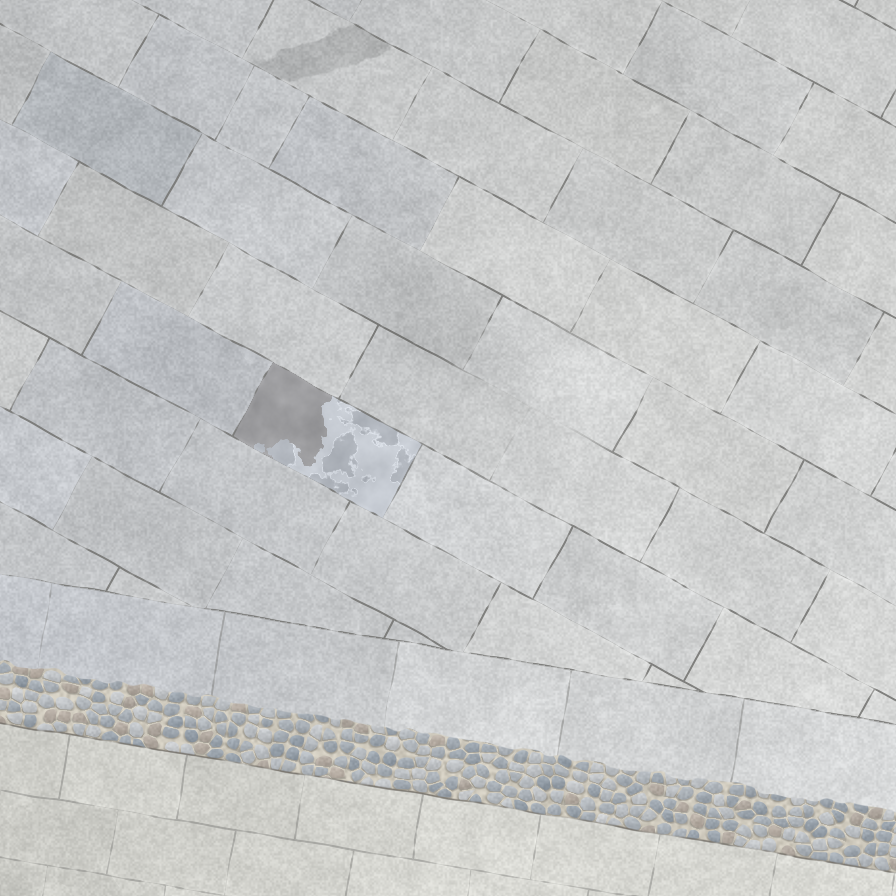
This texture is drawn by a Shadertoy shader. Its source:

```glsl
// Worn grey stone paving in slanted running bond, crossed by a band of pebbles set in mortar.

float hash(vec2 p) {
    vec3 a = fract(vec3(p.xyx) * 0.1031);
    a += dot(a, a.yzx + 33.33);
    return fract((a.x + a.y) * a.z);
}

float noise(vec2 p) {
    vec2 i = floor(p), f = fract(p);
    f = f * f * (3.0 - 2.0 * f);
    return mix(mix(hash(i), hash(i + vec2(1, 0)), f.x),
               mix(hash(i + vec2(0, 1)), hash(i + 1.0), f.x), f.y);
}

float fbm(vec2 p) {
    float sum = 0.0, amp = 0.5;
    for (int i = 0; i < 5; i++) {
        sum += amp * noise(p);
        p = mat2(1.6, 1.2, -1.2, 1.6) * p + 7.3;
        amp *= 0.5;
    }
    return sum;
}

vec2 turn(vec2 p, float angle) {
    float c = cos(angle), s = sin(angle);
    return vec2(c * p.x + s * p.y, c * p.y - s * p.x);
}

// Distance to the nearest end joint (x) and row joint (y); odd rows are shifted
vec2 bond(vec2 q, vec2 size, float shift, out vec2 id, out vec2 local) {
    q.x -= shift * size.x * mod(floor(q.y / size.y), 2.0);
    id = floor(q / size);
    local = q - id * size;
    return min(local, size - local);
}

// Rounded pebbles: one tilted ellipse per jittered cell, the nearest wins
vec3 pebbles(vec2 q, float px, float warmth) {
    vec2 g = q / vec2(0.0175, 0.0145), cell = floor(g), nearId = cell, toSeed = vec2(0);
    float d1 = 9.0, d2 = 9.0;
    for (int y = -1; y <= 1; y++)
    for (int x = -1; x <= 1; x++) {
        vec2 c = cell + vec2(x, y);
        vec2 r = c + 0.2 + 0.6 * vec2(hash(c + 3.1), hash(c + 41.7)) - g;
        float d = length(turn(r, 3.0 * hash(c + 5.0)) * vec2(0.88, 1.12));
        if (d < d1) { d2 = d1; d1 = d; nearId = c; toSeed = r; }
        else d2 = min(d2, d);
    }
    float tone = hash(nearId + 9.0), kind = hash(nearId + 77.0);
    vec3 stone = mix(vec3(0.57, 0.61, 0.65), vec3(0.77, 0.78, 0.79), tone);
    stone = mix(stone, vec3(0.70, 0.65, 0.60), step(0.87 - 0.2 * warmth, kind) * 0.8);
    stone += 0.14 * dot(toSeed, vec2(0.4, 0.8)) + 0.08 * (noise(q * 400.0) - 0.5);
    float edge = min(0.7 * (d2 - d1) - 0.1, 0.47 + 0.08 * tone - d1), aa = px * 45.0;
    vec3 mortar = vec3(0.87, 0.85, 0.80) - 0.12 * noise(q * 260.0);
    mortar *= 1.0 - 0.22 * smoothstep(-0.2, 0.0, edge) * smoothstep(0.2, -0.3, toSeed.y);
    return mix(mortar, stone, smoothstep(-aa, aa, edge));
}

void mainImage(out vec4 fragColor, in vec2 fragCoord) {
    vec2 p = fragCoord / iResolution.xy;
    p.y = 1.0 - p.y; // y runs down the paving
    float px = 1.0 / min(iResolution.x, iResolution.y);
    vec2 wobble = 0.0022 * vec2(noise(p * 28.0), noise(p * 28.0 + 60.0)) - 0.0011;
    vec2 band = turn(p + wobble, 0.166);
    vec2 id, local, size, gap;
    float cloud = fbm(p * 7.0), rough = fbm(p * 40.0 + 5.0);
    bool field = band.y < 0.632, lower = band.y > 0.762;

    // Three areas of slabs: slanted field, border course, lower courses
    if (field) {
        vec2 q = turn(p + wobble, 0.497) - vec2(0.078, 0.0229);
        size = vec2(0.191, 0.0939);
        q.x -= 0.065 * step(3.0 * size.y, q.y);
        gap = bond(q, size, 0.445, id, local);
        if (id == vec2(0, -1) || hash(id + 19.0) > 0.94) // some slabs are cut in two
            gap.x = min(gap.x, abs(local.x - 0.64 * size.x));
        gap.y = min(gap.y, 0.632 - band.y);
    } else if (lower) {
        size = vec2(0.1335, 0.074);
        gap = bond(band - vec2(0.0785, 0.796), size, 0.5, id, local);
        id += 60.0;
    } else {
        size = vec2(0.196, 0.13);
        gap = bond(band - vec2(0.165, 0.632), size, 0.0, id, local);
        gap.y = band.y - 0.632;
        id += 30.0;
    }

    // Slab tone: lighter to the right and below, bluer on the left
    float pick = hash(id + 100.0), blue = hash(id + 211.0);
    float cool = lower ? 0.0 : (0.2 + 0.6 * blue) * (1.0 - 0.7 * smoothstep(0.15, 0.75, p.x));
    if (!field && !lower) cool = 0.3 + 0.5 * smoothstep(0.6, 0.0, p.x);
    vec3 col = mix(vec3(0.802, 0.805, 0.797), vec3(0.758, 0.774, 0.803), cool);
    col += 0.032 * (pick - 0.5) + 0.06 * (p.y - 0.45) + 0.05 * (p.x - 0.5);
    if (lower) col += vec3(-0.002, -0.004, -0.018);
    if (field && id == vec2(0)) col -= vec3(0.05, 0.04, 0.025);

    // Cloudy wear, flaked layers and fine grain
    col += 0.06 * (cloud - 0.48) + 0.07 * (rough - 0.48);
    float flake = fbm(local * vec2(14.0, 20.0) + pick * 50.0);
    float flaked = smoothstep(0.53, 0.56, flake) * step(0.72, blue);
    col += flaked * (pick > 0.5 ? 0.018 : -0.022);
    float rim = smoothstep(0.012, 0.0, abs(flake - 0.53)) * step(0.6, blue);
    col += 0.03 * rim * (rough - 0.3);
    col += 0.075 * (noise(p * 430.0) - 0.5) + 0.035 * (noise(p * 210.0) - 0.5);

    // One shattered slate slab and one with a dark stain
    if (field && id == vec2(2, 2)) {
        float layer = fbm(local * 34.0 + 2.0);
        vec3 slate = mix(vec3(0.68, 0.70, 0.73), vec3(0.77, 0.79, 0.82), smoothstep(0.43, 0.47, layer));
        slate += 0.07 * smoothstep(0.02, 0.0, abs(layer - 0.47));
        float dark = smoothstep(0.008, 0.006, local.x - 0.06 - 0.12 * (layer - 0.5));
        col = mix(slate, vec3(0.61, 0.61, 0.62), dark) + 0.16 * (rough - 0.48);
    }
    if (field && id == vec2(1, -2)) {
        float r = length(turn(local - vec2(0.08, 0.045), -0.75) / vec2(0.08, 0.022));
        col -= 0.08 * smoothstep(1.0, 0.85, r + 0.9 * (rough - 0.5));
    }

    // Hairline joints in dark broken dashes beside pale dust, rubbed away near the middle
    float rubbed = smoothstep(0.14, 0.04, length(p - vec2(0.6, 0.45)) + 0.08 * (cloud - 0.5));
    float dirt = smoothstep(0.3, 0.65, noise(p * 19.0 + 8.0) * 0.5 + noise(p * 110.0) * 0.5);
    float dist = min(gap.x, gap.y);
    float width = 0.0003 + 0.0008 * dirt;
    float line = smoothstep(width + 0.6 * px, width - 0.6 * px, dist);
    float strength = (field ? 0.22 + 0.65 * dirt : 0.18 + 0.25 * dirt) * (1.0 - 0.9 * rubbed);
    col += 0.05 * smoothstep(0.005, 0.001, dist) * (1.0 - dirt) * noise(p * 60.0);
    col = mix(col, vec3(0.45, 0.45, 0.44), line * strength);

    // Grey smudge and pale polished patch
    col -= 0.045 * smoothstep(0.15, 0.02, length(turn(p - vec2(0.49, 0.36), 0.5) * vec2(0.8, 1.8)));
    col += 0.03 * smoothstep(0.10, 0.02, length((p - vec2(0.65, 0.43)) * vec2(1.0, 1.5)) + 0.1 * (cloud - 0.5));

    // Pebble band with a ragged upper rim and a dark lower seam
    float ragged = 0.008 * (noise(band * 70.0) - 0.5);
    float inBand = 0.0335 - abs(band.y - 0.7625 + ragged * step(band.y, 0.76));
    col = mix(col, pebbles(band, px, smoothstep(0.35, 0.0, p.x)), smoothstep(-px, px, inBand));
    float seam = smoothstep(0.0008 + px, 0.0008 - px, abs(band.y - 0.796));
    col = mix(col, vec3(0.42, 0.40, 0.37), seam * (0.2 + 0.6 * dirt));

    fragColor = vec4(clamp(col, 0.0, 1.0), 1.0);
}
```
